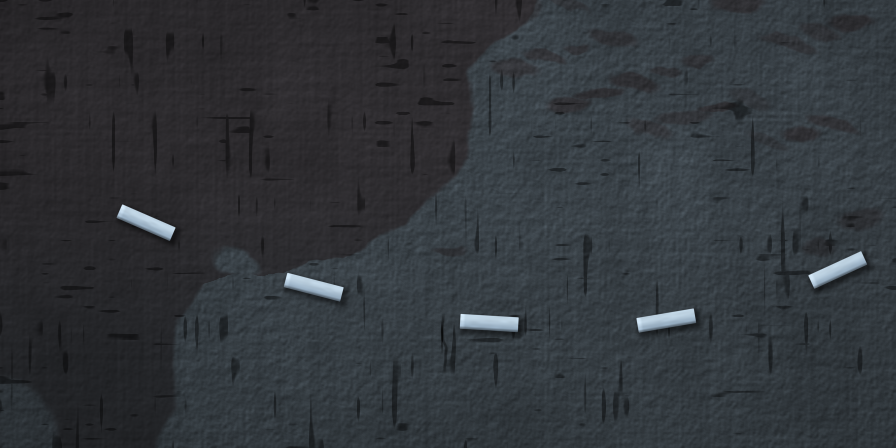
Reproduce this texture procedurally as a WebGL 2 fragment shader.

```glsl
#version 300 es
precision highp float;
uniform vec2 u_resolution;
out vec4 outColor;

float hash(vec2 p) {
    vec3 q = fract(vec3(p.xyx) * 0.1031);
    q += dot(q, q.yzx + 33.33);
    return fract((q.x + q.y) * q.z);
}

float noise(vec2 p) {
    vec2 cell = floor(p), f = fract(p);
    f = f * f * (3.0 - 2.0 * f);
    return mix(mix(hash(cell), hash(cell + vec2(1, 0)), f.x),
               mix(hash(cell + vec2(0, 1)), hash(cell + vec2(1, 1)), f.x), f.y);
}

float fbm(vec2 p) {
    float sum = 0.0, gain = 0.5;
    for (int i = 0; i < 4; i++) {
        sum += gain * noise(p);
        p = p * 2.03 + 17.1;
        gain *= 0.5;
    }
    return sum;
}

vec2 rotate(vec2 p, float a) {
    float c = cos(a), s = sin(a);
    return vec2(c * p.x + s * p.y, c * p.y - s * p.x);
}

float boxDistance(vec2 p, vec2 halfSize) {
    vec2 d = abs(p) - halfSize;
    return length(max(d, 0.0)) + min(max(d.x, d.y), 0.0);
}

// Right-hand border of the bare dark plaster at height y
float stainEdge(float y) {
    return 0.35 + 0.04 * smoothstep(0.0, 0.1, y)
         + 0.07 * smoothstep(0.27, 0.38, y) + 0.19 * smoothstep(0.37, 0.395, y)
         + 0.16 * smoothstep(0.385, 0.45, y) + 0.14 * smoothstep(0.43, 0.56, y)
         + 0.10 * smoothstep(0.53, 0.66, y) + 0.16 * smoothstep(0.84, 1.01, y);
}

float ellipse(vec2 p, vec2 radius, float softness) {
    return 1.0 - smoothstep(1.0 - softness, 1.0 + softness, length(p / radius));
}

float relief(vec2 p) {
    return fbm(p * vec2(52.0, 66.0)) + 0.35 * noise(p * vec2(150.0, 130.0));
}

void main() {
    vec2 p = gl_FragCoord.xy / u_resolution.y;
    float pixel = 1.0 / u_resolution.y;
    vec2 ragged = p + 0.035 * (vec2(fbm(p * 17.0), fbm(p * 17.0 + 40.0)) - 0.47);

    // Dark plaster and lighter paint
    float stain = 1.0 - smoothstep(-0.008, 0.008, ragged.x - stainEdge(ragged.y));
    stain *= 1.0 - ellipse(rotate(ragged - vec2(0.53, 0.412), -0.3), vec2(0.052, 0.032), 0.2);
    stain *= 1.0 - 0.85 * ellipse(ragged - vec2(0.0, 0.0), vec2(0.135, 0.165), 0.08);

    // Worn flakes scattered over the upper right
    float flakes = 0.0;
    for (int i = 0; i < 22; i++) {
        float k = float(i);
        vec2 center = vec2(1.13 + 0.80 * fract(k * 0.618 + 0.17), 0.67 + 0.33 * fract(k * 0.414 + 0.3));
        float angle = -0.45 + 0.65 * hash(vec2(k, 3.0));
        vec2 radius = vec2(0.025 + 0.045 * hash(vec2(k, 7.0)), 0.009 + 0.014 * hash(vec2(k, 9.0)));
        float strength = 0.35 + 0.5 * hash(vec2(k, 12.0));
        flakes = max(flakes, strength * ellipse(rotate(ragged - center, angle), radius, 0.25));
    }
    flakes = max(flakes, 0.7 * ellipse(ragged - vec2(1.0, 0.442), vec2(0.035, 0.011), 0.3));
    flakes = max(flakes, 0.6 * ellipse(ragged - vec2(1.83, 0.445), vec2(0.035, 0.016), 0.3));
    flakes = max(flakes, 0.6 * ellipse(ragged - vec2(1.92, 0.51), vec2(0.05, 0.022), 0.3));

    vec3 paint = mix(vec3(0.195, 0.222, 0.242), vec3(0.220, 0.250, 0.273), smoothstep(0.0, 0.6, p.y));
    vec3 plaster = mix(vec3(0.145, 0.152, 0.165), vec3(0.175, 0.168, 0.180), smoothstep(0.1, 0.7, p.y));
    vec3 color = mix(paint, plaster, max(stain, flakes));

    // Embossed grain, brush streaks and broad mottling
    float bump = relief(p + vec2(-0.003, 0.004)) - relief(p);
    color *= 1.0 - bump * mix(0.55, 0.32, stain);
    float streaks = noise(p * vec2(170.0, 5.0)) + noise(p * vec2(7.0, 150.0)) - 1.0;
    color *= 1.0 + 0.10 * streaks + 0.22 * (fbm(p * 6.0 + 5.0) - 0.47);

    // Short vertical and horizontal cracks
    float cracks = smoothstep(0.83, 0.93, noise(p * vec2(75.0, 11.0) + 3.0) * (0.75 + 0.35 * noise(p * 9.0)));
    cracks = max(cracks, smoothstep(0.84, 0.94, noise(p * vec2(20.0, 95.0) + 61.0) * (0.75 + 0.35 * noise(p * 8.0 + 9.0))));
    float wander = 0.99 + 0.012 * (noise(vec2(p.y * 45.0, 2.0)) - 0.5);
    float fissure = (1.0 - smoothstep(0.001, 0.005, abs(p.x - wander))) * ellipse(p - vec2(0.99, 0.235), vec2(0.03, 0.06), 0.2);
    color *= 1.0 - 0.42 * cracks - 0.4 * fissure;

    // Edge falloff
    vec2 side = (p - vec2(1.1, 0.55)) / vec2(1.25, 0.9);
    color *= 1.05 - 0.17 * dot(side, side);

    // Pale bars along a sagging curve
    for (int i = 0; i < 5; i++) {
        float k = float(i);
        vec2 center = vec2(0.326 + 0.386 * k - 0.0075 * sin(1.5708 * k) - 0.006 * sin(0.7854 * k),
            0.503 - 0.144 * k + 0.032 * k * (k - 1.0) + 0.0036 * k * (k - 1.0) * (k - 2.0));
        float angle = -0.41 + 0.14 * k + 0.0175 * k * k;
        vec2 local = rotate(p - center, angle);
        float shadow = boxDistance(rotate(p - center - vec2(0.006, -0.007), angle), vec2(0.064, 0.014));
        color *= 1.0 - 0.5 * (1.0 - smoothstep(-0.004, 0.016, shadow));

        float bar = boxDistance(local, vec2(0.063, 0.0145)) - 0.002;
        vec3 face = mix(vec3(0.58, 0.67, 0.75), vec3(0.75, 0.83, 0.89), smoothstep(-0.013, 0.010, local.y));
        face += 0.08 * smoothstep(0.052, 0.060, -local.x);
        face *= mix(0.62, 1.0, smoothstep(-0.0155, -0.009, local.y));
        face *= 0.97 + 0.06 * noise(local * vec2(60.0, 200.0) + k * 13.0);
        color = mix(color, face, 1.0 - smoothstep(-0.7 * pixel, 0.7 * pixel, bar));
    }
    outColor = vec4(color, 1.0);
}
```
